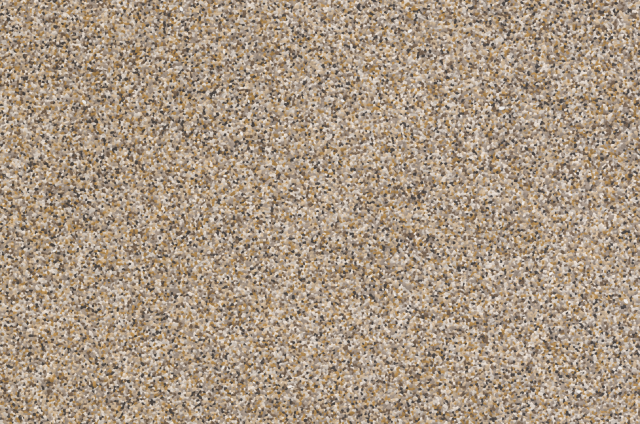
A Shadertoy shader for this texture:

```glsl
// Dry beach sand seen from above: tiny mineral grains in cream, grey, ochre and black.
// Grains of uneven size are soft-edged cells coloured by a weighted random choice;
// gradient noise makes broad faint drifts, and sparse white shell chips lie on top.

// Three random values in 0..1 for a grid cell and a layer number
vec3 hash3(vec2 cell, int layer) {
    uvec3 v = uvec3(ivec3(ivec2(cell), layer)) * 1664525u + 1013904223u;
    v.x += v.y * v.z; v.y += v.z * v.x; v.z += v.x * v.y;
    v ^= v >> 16u;
    v.x += v.y * v.z; v.y += v.z * v.x; v.z += v.x * v.y;
    return vec3(v >> 8u) / 16777216.0;
}

mat2 rotation(float angle) {
    float c = cos(angle), s = sin(angle);
    return mat2(c, -s, s, c);
}

float cornerSlope(vec2 cell, vec2 offset) {
    float angle = 6.2832 * hash3(cell, 7).x;
    return dot(vec2(cos(angle), sin(angle)), offset);
}

float gradientNoise(vec2 p) {
    vec2 i = floor(p), f = fract(p);
    vec2 u = f * f * f * (f * (f * 6.0 - 15.0) + 10.0);
    vec2 e = vec2(1, 0);
    return mix(mix(cornerSlope(i, f), cornerSlope(i + e.xy, f - e.xy), u.x),
               mix(cornerSlope(i + e.yx, f - e.yx), cornerSlope(i + e.xx, f - e.xx), u.x), u.y);
}

// Mineral colour for a random value, by share of the surface
vec3 mineralColour(float pick) {
    if (pick < 0.08) return vec3(0.29, 0.27, 0.26);  // black grains
    if (pick < 0.20) return vec3(0.46, 0.38, 0.31);  // brown
    if (pick < 0.31) return vec3(0.67, 0.52, 0.31);  // ochre
    if (pick < 0.55) return vec3(0.62, 0.56, 0.51);  // grey beige
    if (pick < 0.76) return vec3(0.77, 0.68, 0.57);  // cream
    return vec3(0.83, 0.79, 0.75);                   // pale quartz
}

// Grain colours, blended softly where neighbours touch
vec3 grains(vec2 p, float drift) {
    vec2 q = p * 200.0, base = floor(q);
    vec3 sum = vec3(0);
    float total = 0.0;
    for (int y = -1; y <= 1; y++)
    for (int x = -1; x <= 1; x++) {
        vec2 cell = base + vec2(x, y);
        vec3 place = hash3(cell, 1), kind = hash3(cell, 2);
        vec2 d = rotation(6.2832 * place.z) * (q - cell - place.xy);
        float dist = length(d * vec2(0.85, 1.2)) + 0.35 * (kind.z - 0.5);
        float weight = exp(-11.0 * dist);
        vec3 colour = mineralColour(clamp(kind.x + 0.05 * drift, 0.0, 1.0));
        colour *= 0.9 + 0.2 * kind.y;
        // a lit upper side gives each grain some relief
        colour *= 1.0 + 0.1 * clamp(q.y - cell.y - place.y, -0.6, 0.6);
        sum += weight * colour;
        total += weight;
    }
    return sum / total;
}

// Coverage of the rare shell chips
float shellChips(vec2 p) {
    vec2 q = p * 18.0, cell = floor(q);
    vec3 place = hash3(cell, 3), form = hash3(cell, 4);
    vec2 d = rotation(3.1416 * form.x) * (q - cell - 0.2 - 0.6 * place.xy);
    float size = mix(0.04, 0.1, form.y * form.y);
    float edge = length(d * vec2(0.75, 1.3)) - size;
    return step(0.94, place.z) * (1.0 - smoothstep(-0.02, 0.02, edge));
}

void mainImage(out vec4 fragColor, in vec2 fragCoord) {
    vec2 centre = fragCoord / iResolution.y;

    // Broad drifts, slightly stretched sideways
    float drift = gradientNoise(centre * vec2(2.2, 3.5) + 3.7)
                + 0.6 * gradientNoise(centre * vec2(6.0, 10.0) + 11.3)
                + 0.5 * gradientNoise(centre * vec2(17.0, 24.0) + 29.1);

    // Average subsamples to smooth grain edges
    vec3 colour = vec3(0);
    for (int y = -1; y <= 1; y++)
    for (int x = -1; x <= 1; x++) {
        vec2 p = (fragCoord + vec2(x, y) / 3.0) / iResolution.y;
        colour += mix(grains(p, drift), vec3(0.93, 0.92, 0.91), shellChips(p));
    }
    colour /= 9.0;

    // Gentle light change over the surface
    colour *= 1.0 + 0.02 * drift;
    colour += 0.012 * (centre.x - 0.75) * vec3(0.6, 0.8, 1.3);
    fragColor = vec4(clamp(colour, 0.0, 1.0), 1.0);
}
```
